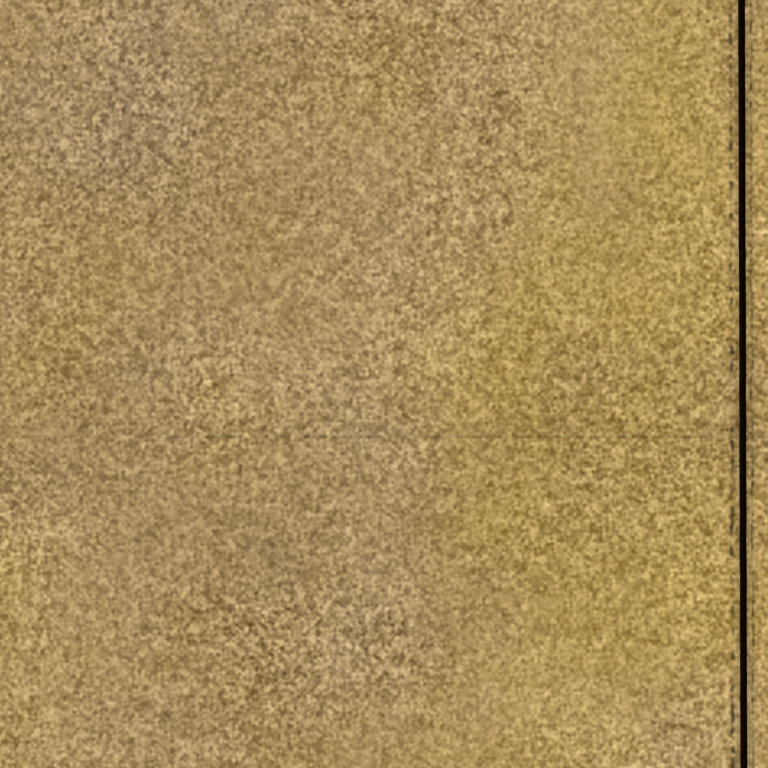
A WebGL 2 fragment shader for this texture:

```glsl
#version 300 es
precision highp float;
// Fine-grained ochre sheet with one narrow dark groove near its right edge.
// Layered value noise gives the grain and the soft tint patches; distance
// bands add the groove, its worn lips and a faint horizontal seam.

#define GRAIN_SCALE 215.0
#define GRAIN_CONTRAST 0.33
#define PATCH_SCALE 4.5
#define GROOVE_X 0.9685
#define GROOVE_LEAN -0.0030
#define GROOVE_HALF_WIDTH 0.0043
#define SEAM_Y 0.431
#define BASE_COLOR vec3(0.664, 0.558, 0.368)
#define YELLOW_SHIFT vec3(0.020, 0.014, -0.046)
#define GROOVE_COLOR vec3(0.075, 0.042, 0.020)

uniform vec2 u_resolution;
out vec4 fragColor;

// Integer hash of a lattice cell, from 0 to 1
float hash(ivec2 cell, uint seed) {
    uint h = uint(cell.x) * 1597334677u ^ uint(cell.y) * 3812015801u ^ seed * 668265263u;
    h = (h ^ (h >> 16)) * 2246822519u;
    h = (h ^ (h >> 13)) * 3266489917u;
    h ^= h >> 16;
    return float(h >> 8) / 16777216.0;
}

// Smooth value noise, centred on zero
float noise(vec2 p, uint seed) {
    ivec2 cell = ivec2(floor(p));
    vec2 f = fract(p);
    f = f * f * (3.0 - 2.0 * f);
    float low = mix(hash(cell, seed), hash(cell + ivec2(1, 0), seed), f.x);
    float high = mix(hash(cell + ivec2(0, 1), seed), hash(cell + ivec2(1, 1), seed), f.x);
    return mix(low, high, f.y) - 0.5;
}

// Broad clouds, each octave turned to hide the lattice
float clouds(vec2 p, uint seed) {
    float sum = 0.0, weight = 0.6;
    for (uint i = 0u; i < 4u; i++) {
        sum += weight * noise(p, seed + i);
        p = mat2(1.6, 1.2, -1.2, 1.6) * p + 7.3;
        weight *= 0.55;
    }
    return sum;
}

// Soft band around zero distance
float band(float d, float width) {
    return exp(-d * d / (width * width));
}

void main() {
    vec2 uv = gl_FragCoord.xy / u_resolution;
    float pixel = 1.0 / min(u_resolution.x, u_resolution.y);

    // Grain: a turned fine layer, an upright one and a coarser one
    vec2 turned = mat2(0.8, 0.6, -0.6, 0.8) * uv;
    float grain = 0.60 * noise(turned * GRAIN_SCALE, 11u)
                + 0.55 * noise(uv * GRAIN_SCALE * 1.1, 23u)
                + 0.30 * noise(turned.yx * GRAIN_SCALE * 0.5, 37u);
    float roughness = 1.0 + 0.7 * clouds(uv * PATCH_SCALE * 1.4, 41u);

    // Patches of tint and brightness, yellower toward the right
    float rightSide = smoothstep(0.50, 0.85, uv.x);
    float yellow = 1.6 * clouds(uv * PATCH_SCALE, 53u) + 0.75 * rightSide - 0.12;
    float shade = 0.075 * clouds(uv * PATCH_SCALE + 3.7, 67u) + 0.014 * rightSide - 0.005;
    vec3 color = BASE_COLOR + YELLOW_SHIFT * yellow + shade;
    color += GRAIN_CONTRAST * roughness * grain * vec3(1.0, 0.97, 0.85);

    // Faint broken seam
    float seamBreaks = smoothstep(-0.15, 0.30, noise(uv * vec2(95.0, 9.0), 71u));
    float seam = band(uv.y - SEAM_Y, 0.0022) * smoothstep(0.12, 0.35, uv.x);
    color *= 1.0 - seam * (0.04 + 0.15 * seamBreaks);
    color *= 1.0 - 0.03 * band(uv.y - SEAM_Y - 0.012, 0.012);

    // Worn lips: brown shading, a speckled line at left, a thin line at right
    float d = uv.x - GROOVE_X - GROOVE_LEAN * uv.y + 0.0006 * noise(vec2(uv.y * 60.0, 0.5), 83u);
    float lipBreaks = smoothstep(-0.08, 0.32, noise(uv * vec2(70.0, 125.0), 89u));
    float lipWander = 0.003 * noise(vec2(uv.y * 45.0, 2.5), 97u);
    color *= 1.0 - band(d + 0.0145 + lipWander, 0.0026) * (0.07 + 0.42 * lipBreaks);
    color *= 1.0 - band(d - 0.0120 + lipWander, 0.0020) * (0.12 + 0.25 * lipBreaks);
    color *= 1.0 - 0.24 * band(d, 0.0095);

    // Groove
    float edge = max(0.0011, 0.75 * pixel);
    float groove = 1.0 - smoothstep(-edge, edge, abs(d) - GROOVE_HALF_WIDTH);
    vec3 depth = GROOVE_COLOR * (1.0 - 0.5 * smoothstep(-0.003, 0.002, d));
    color = mix(color, depth, groove);

    fragColor = vec4(clamp(color, 0.0, 1.0), 1.0);
}
```
